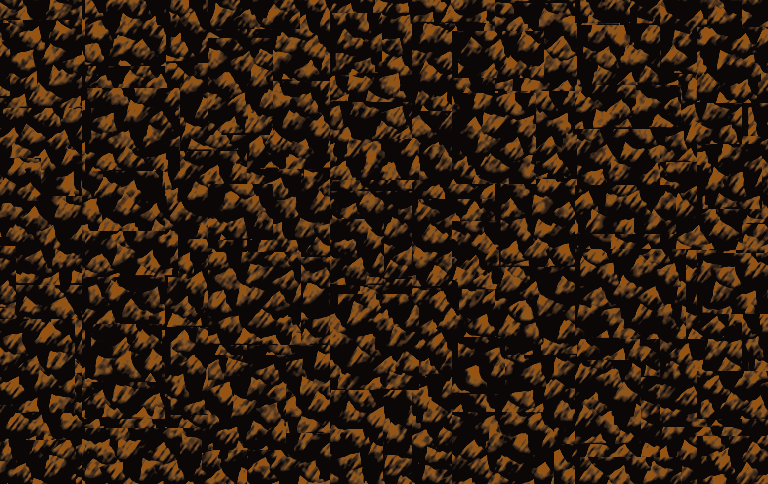
Write a WebGL 1 fragment shader that draws this pattern.

```glsl
precision highp float;
// Interlocking jagged brown rock shards with hatched black shadows. Each shard
// is a tilted ridge profile painted back to front as a tone, then coloured by
// a ramp; rectangular patches shift the field and leave straight cuts.
uniform vec2 u_resolution;

const float SHARDS_ACROSS = 27.0;
const float ROW_HEIGHT = 0.77;
const vec3 SHADOW = vec3(0.04, 0.026, 0.024);
const vec3 SOOT = vec3(0.18, 0.13, 0.09);
const vec3 UMBER = vec3(0.31, 0.20, 0.11);
const vec3 DUSTY = vec3(0.44, 0.28, 0.14);
const vec3 TAN = vec3(0.54, 0.35, 0.13);
const vec3 OCHRE = vec3(0.59, 0.325, 0.07);

float hash(vec2 p) {
  vec3 v = fract(vec3(p.xyx) * 0.1031);
  v += dot(v, v.yzx + 33.33);
  return fract((v.x + v.y) * v.z);
}

vec2 hash2(vec2 p) {
  return vec2(hash(p), hash(p + vec2(37.2, 91.7)));
}

float noise(vec2 p) {
  vec2 i = floor(p), f = fract(p);
  f = f * f * (3.0 - 2.0 * f);
  return mix(mix(hash(i), hash(i + vec2(1.0, 0.0)), f.x),
             mix(hash(i + vec2(0.0, 1.0)), hash(i + 1.0), f.x), f.y);
}

// Fine strokes that run steeply from lower left to upper right.
float hatch(vec2 p) {
  vec2 along = normalize(vec2(0.6, 0.8));
  return noise(vec2(dot(p, vec2(along.y, -along.x)) * 12.0, dot(p, along) * 2.8));
}

vec2 rotate(vec2 p, float angle) {
  float c = cos(angle), s = sin(angle);
  return vec2(c * p.x + s * p.y, c * p.y - s * p.x);
}

// One shard around the origin: x = covered body, y = height above its foot.
vec2 shard(vec2 q, vec2 id, float soft) {
  vec2 shape = hash2(id + 11.3);
  float t = q.x - mix(-0.32, 0.1, shape.x);
  float fall = t > 0.0 ? 0.7 * t / (0.6 + t) + 0.2 * t : -1.25 * t;
  float jag = noise(vec2(q.x * 8.0, 0.0) + id * 7.0) - 0.5;
  float top = mix(0.34, 0.46, shape.y) - fall + 0.15 * jag;
  float foot = -0.31 + 0.6 * q.x * q.x + 0.1 * q.x;
  float body = smoothstep(-soft, soft, top - q.y)
             * smoothstep(-soft, soft, q.y - foot + 0.17)
             * smoothstep(-soft, soft, 0.66 - abs(q.x));
  return vec2(body, q.y - foot);
}

// Tone of the shard field, upper rows first so that lower ones overlap them.
float shardTone(vec2 p, float soft) {
  float texture = 1.25 * (hatch(p) - 0.5) + 0.45 * (noise(p * 9.0 + 19.0) - 0.5);
  float tone = 0.0;
  for (int j = 0; j < 3; j++) {
    float row = floor(p.y / ROW_HEIGHT) + 1.0 - float(j);
    float stagger = 0.5 * mod(row, 2.0);
    for (int i = 0; i < 3; i++) {
      vec2 id = vec2(floor(p.x - stagger) + float(i) - 1.0, row);
      float parity = 2.0 * mod(id.x, 2.0) - 1.0;
      vec2 jitter = (hash2(id) - 0.5) * vec2(0.22, 0.16);
      vec2 center = vec2(id.x + 0.5 + stagger, (row + 0.5) * ROW_HEIGHT + 0.13 * parity);
      float angle = -0.1 + 0.35 * parity + 0.5 * (hash(id + 5.7) - 0.5);
      vec2 cover = shard(rotate(p - center - jitter, angle), id, soft);
      float light = clamp(0.22 + 1.35 * cover.y + texture, 0.0, 1.0);
      light *= smoothstep(-0.14, 0.1, cover.y);
      tone = mix(tone, light, cover.x);
    }
  }
  return tone;
}

vec3 rockColor(float tone) {
  vec3 color = mix(SHADOW, SOOT, smoothstep(0.08, 0.28, tone));
  color = mix(color, UMBER, smoothstep(0.28, 0.46, tone));
  color = mix(color, DUSTY, smoothstep(0.46, 0.64, tone));
  color = mix(color, TAN, smoothstep(0.64, 0.8, tone));
  return mix(color, OCHRE, smoothstep(0.8, 0.95, tone));
}

// Staggered rectangles: xy = rectangle id, zw = position inside it.
vec4 patchGrid(vec2 p, vec2 size, float seed) {
  float column = floor(p.x / size.x);
  float y = p.y + size.y * hash(vec2(column, seed));
  float row = floor(y / size.y);
  return vec4(column, row, p.x - column * size.x, y - row * size.y);
}

void main() {
  float pixel = SHARDS_ACROSS / u_resolution.x;
  vec2 p = gl_FragCoord.xy * pixel;
  float soft = max(0.03, 0.7 * pixel);

  // Base patches, partly replaced by smaller rectangles of random extent.
  vec4 area = patchGrid(p, vec2(2.9, 3.1), 3.0);
  vec2 key = area.xy + 50.0;
  vec2 inner = area.zw;
  vec4 extra = patchGrid(p + vec2(1.3, 0.7), vec2(4.3, 3.7), 8.0);
  vec2 extent = vec2(1.6, 1.3) + hash2(extra.xy + 70.0) * vec2(2.5, 2.2);
  if (extra.z < extent.x && extra.w < extent.y) {
    key = extra.xy + 130.0;
    inner = extra.zw;
  }
  float tone = shardTone(p + floor(hash2(key) * 640.0) / 16.0, soft);

  // Broken dark bars on some left edges, and thin cracks along lower edges.
  float barWidth = 0.2 * smoothstep(0.4, 0.6, noise(p * vec2(0.5, 1.2) + 31.0));
  barWidth *= step(0.55, hash(key + 23.0));
  float bar = 1.0 - smoothstep(barWidth - soft, barWidth + soft, inner.x);
  float crack = 1.0 - smoothstep(0.02, 0.02 + 2.0 * soft, inner.y);
  crack *= smoothstep(0.45, 0.6, noise(p * vec2(2.5, 1.0) + 7.0));
  tone *= 1.0 - max(bar * step(0.05, barWidth), crack);
  gl_FragColor = vec4(rockColor(tone), 1.0);
}
```
